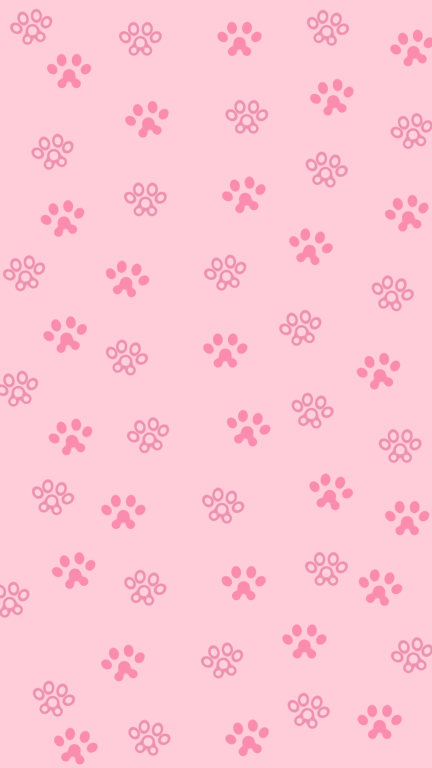
Give the GLSL for this pattern, as a WebGL 2 fragment shader.

```glsl
#version 300 es
precision highp float;

uniform vec2 u_resolution;
out vec4 fragColor;

#define BACKGROUND vec3(1.00, 0.80, 0.85)
#define INSIDE vec3(1.00, 0.82, 0.87)
#define FILL vec3(0.98, 0.55, 0.69)
#define LINE vec3(0.93, 0.57, 0.69)
#define CANVAS_HEIGHT 16.0
#define PAW_SIZE 0.417
#define HALF_STROKE 0.062
#define SOLID_SCALE 1.1
#define SOLID_INSET 0.065
#define TILT 0.2

const float PI = 3.14159265;
const int COLUMNS = 6;

// Per column: centre x, top y, row pitch, row count
const vec4 LAYOUT[COLUMNS] = vec4[COLUMNS](
  vec4(0.65, 15.42, 2.333, 7.0), vec4(1.44, 14.50, 2.813, 6.0),
  vec4(2.81, 15.17, 1.618, 10.0), vec4(4.875, 15.17, 1.618, 10.0),
  vec4(6.60, 15.40, 1.581, 10.0), vec4(8.25, 14.98, 1.560, 10.0));

// Sideways sway: amplitude, then phase in turns as a quadratic of the row
const vec4 SWAY[COLUMNS] = vec4[COLUMNS](
  vec4(0.46, 0.005, 0.219, 0.026), vec4(0.125, 0.5, 0.24, -0.018),
  vec4(0.29, 0.065, 0.091, 0.029), vec4(0.29, 0.065, 0.091, 0.029),
  vec4(0.33, 0.115, 0.127, 0.008), vec4(0.35, 0.25, 0.003, 0.031));

// Downward bow: half-wave and full-wave amplitude
const vec2 BOW[COLUMNS] = vec2[COLUMNS](
  vec2(0.54, 0.0), vec2(-0.5, 0.58), vec2(0.17, 0.0),
  vec2(0.02, 0.0), vec2(0.0, -0.21), vec2(0.5, 0.0));

float hash(vec2 p) {
  vec3 q = fract(p.xyx * vec3(0.1031, 0.1030, 0.0973));
  q += dot(q, q.yzx + 33.33);
  return fract((q.x + q.y) * q.z);
}

mat2 rotation(float a) {
  float c = cos(a), s = sin(a);
  return mat2(c, s, -s, c);
}

float ellipse(vec2 p, vec2 r) {
  return (length(p / r) - 1.0) * min(r.x, r.y);
}

float smoothUnion(float a, float b, float k) {
  float h = max(k - abs(a - b), 0.0) / k;
  return min(a, b) - 0.25 * h * h * k;
}

// Distances to outer toes, inner toes and pad
vec3 pawParts(vec2 p) {
  p.x = abs(p.x);
  float outerToe = ellipse(rotation(0.8) * (p - vec2(0.765, 0.13)), vec2(0.27, 0.33));
  float innerToe = ellipse(rotation(0.1) * (p - vec2(0.34, 0.54)), vec2(0.28, 0.35));
  float heel = length(p - vec2(0.0, -0.15)) - 0.34;
  float lobe = length(p - vec2(0.33, -0.53)) - 0.26;
  return vec3(outerToe, innerToe, smoothUnion(heel, lobe, 0.22));
}

float minPart(vec3 d) {
  return min(d.x, min(d.y, d.z));
}

vec2 pawCentre(int column, float row) {
  vec4 lay = LAYOUT[column];
  vec4 sway = SWAY[column];
  float t = row / (lay.w - 1.0);
  float turns = sway.y + row * (sway.z + row * sway.w);
  float drop = lay.z * row + dot(BOW[column], sin(PI * t * vec2(1.0, 2.0)));
  return vec2(lay.x + sway.x * sin(2.0 * PI * turns), lay.y - drop);
}

// Edge columns keep one kind; the others alternate, with one repeated step
bool isSolid(int column, int row) {
  if (column < 2) return column == 1;
  int slipRow = column == 5 ? 7 : 5;
  return ((row + column + (row >= slipRow ? 1 : 0)) & 1) == 1;
}

void main() {
  float unitsPerPixel = CANVAS_HEIGHT / u_resolution.y;
  vec2 pos = gl_FragCoord.xy * unitsPerPixel;
  float soft = 0.75 * unitsPerPixel / PAW_SIZE;
  vec3 color = BACKGROUND;

  for (int column = 0; column < COLUMNS; column++) {
    int rows = int(LAYOUT[column].w);
    for (int row = 0; row < rows; row++) {
      vec2 p = (pos - pawCentre(column, float(row))) / PAW_SIZE;
      if (dot(p, p) > 2.5) continue;
      float lean = floor(3.0 * hash(vec2(column, row) + 7.0)) - 1.0;
      p = rotation(lean * TILT) * p;

      if (isSolid(column, row)) {
        float d = minPart(pawParts(p / SOLID_SCALE)) * SOLID_SCALE + SOLID_INSET;
        color = mix(color, FILL, smoothstep(soft, -soft, d));
      } else {
        vec3 parts = pawParts(p);
        float stroke = minPart(abs(parts + HALF_STROKE)) - HALF_STROKE;
        color = mix(color, INSIDE, smoothstep(soft, -soft, minPart(parts) + HALF_STROKE));
        color = mix(color, LINE, smoothstep(soft, -soft, stroke));
      }
    }
  }
  fragColor = vec4(color, 1.0);
}
```
